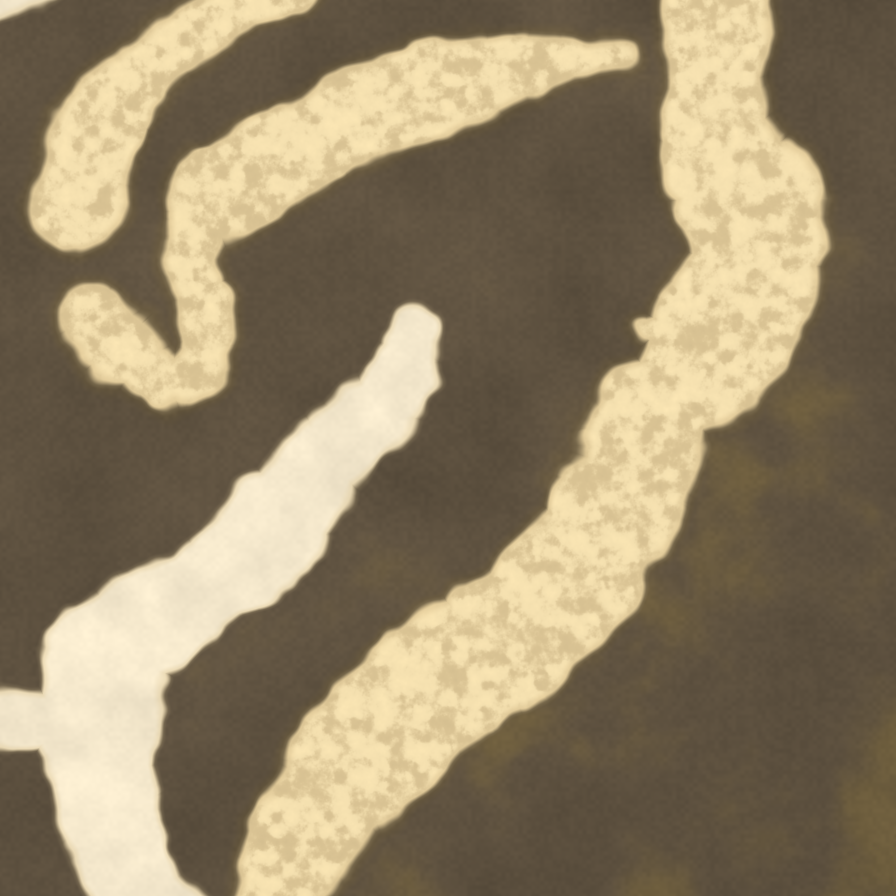
Give the GLSL for this texture, as a WebGL 1 fragment shader.

```glsl
precision highp float;
// Lumpy cream and ivory paint strokes winding over a mottled dark brown ground.

uniform vec2 u_resolution;

const vec3 GROUND = vec3(0.37, 0.32, 0.25);
const vec3 OLIVE  = vec3(0.41, 0.35, 0.23);
const vec3 RIM    = vec3(0.56, 0.50, 0.38);
const vec3 TAN    = vec3(0.87, 0.78, 0.59);
const vec3 CREAM  = vec3(0.95, 0.87, 0.68);
const vec3 IVORY  = vec3(0.96, 0.91, 0.80);

const float EDGE_SOFTNESS = 0.0032;
const float RIM_WIDTH     = 0.007;
const float LUMPINESS     = 0.26;   // variation of the stroke radius
const float EDGE_WOBBLE   = 0.016;  // coarse wander of the outline
const float EDGE_CRINKLE  = 0.006;  // fine wander of the outline
const float PAINT_GRAIN   = 68.0;   // grains across the canvas
const float GROUND_GRAIN  = 210.0;
const int   STROKE_STEPS  = 8;

float hash(vec2 p) {
  return fract(sin(dot(p, vec2(127.1, 311.7))) * 43758.5453);
}

float noise(vec2 p) {
  vec2 cell = floor(p);
  vec2 f = fract(p);
  f = f * f * (3.0 - 2.0 * f);
  return mix(mix(hash(cell), hash(cell + vec2(1.0, 0.0)), f.x),
             mix(hash(cell + vec2(0.0, 1.0)), hash(cell + 1.0), f.x), f.y);
}

float fbm(vec2 p) {
  float sum = 0.0;
  float amplitude = 0.533;
  for (int i = 0; i < 4; i++) {
    sum += amplitude * noise(p);
    p = mat2(1.6, 1.2, -1.2, 1.6) * p + 7.3;
    amplitude *= 0.5;
  }
  return sum;
}

// Distance to a capsule whose radius goes from ra to rb
float taperedCapsule(vec2 p, vec2 a, vec2 b, float ra, float rb) {
  vec2 ab = b - a;
  float h = clamp(dot(p - a, ab) / dot(ab, ab), 0.0, 1.0);
  return length(p - a - ab * h) - mix(ra, rb, h);
}

// Quadratic curve from a to c, bent by b, as a chain of uneven capsules
float stroke(vec2 p, vec2 a, vec2 b, vec2 c, float ra, float rb) {
  float d = 1.0;
  vec2 last = a;
  float lastRadius = ra;
  for (int i = 1; i <= STROKE_STEPS; i++) {
    float t = float(i) / float(STROKE_STEPS);
    vec2 q = mix(mix(a, b, t), mix(b, c, t), t);
    float jitter = 1.0 + LUMPINESS * (hash(q * 9.0) - 0.5);
    float radius = mix(ra, rb, smoothstep(0.0, 0.5, t)) * jitter;
    d = min(d, taperedCapsule(p, last, q, lastRadius, radius));
    last = q;
    lastRadius = radius;
  }
  return d;
}

float creamStrokes(vec2 p) {
  // Broad stroke with two side spurs
  float d = stroke(p, vec2(0.30, -0.03), vec2(0.36, 0.17), vec2(0.56, 0.28), 0.050, 0.073);
  d = min(d, stroke(p, vec2(0.56, 0.28), vec2(0.69, 0.38), vec2(0.73, 0.54), 0.073, 0.064));
  d = min(d, stroke(p, vec2(0.73, 0.54), vec2(0.86, 0.65), vec2(0.84, 0.77), 0.056, 0.075));
  d = min(d, stroke(p, vec2(0.84, 0.77), vec2(0.77, 0.86), vec2(0.81, 1.03), 0.070, 0.060));
  d = min(d, taperedCapsule(p, vec2(0.53, 0.325), vec2(0.60, 0.34), 0.028, 0.04));
  d = min(d, taperedCapsule(p, vec2(0.72, 0.635), vec2(0.78, 0.62), 0.014, 0.04));
  // Hooked stroke
  d = min(d, stroke(p, vec2(0.69, 0.94), vec2(0.47, 0.93), vec2(0.25, 0.785), 0.018, 0.055));
  d = min(d, stroke(p, vec2(0.245, 0.79), vec2(0.20, 0.74), vec2(0.225, 0.66), 0.048, 0.029));
  d = min(d, stroke(p, vec2(0.23, 0.66), vec2(0.25, 0.56), vec2(0.16, 0.58), 0.035, 0.029));
  d = min(d, stroke(p, vec2(0.18, 0.585), vec2(0.14, 0.60), vec2(0.10, 0.65), 0.027, 0.040));
  // Corner stroke
  return min(d, stroke(p, vec2(0.085, 0.775), vec2(0.11, 0.93), vec2(0.32, 1.02), 0.052, 0.038));
}

float ivoryStrokes(vec2 p) {
  float d = stroke(p, vec2(0.465, 0.63), vec2(0.44, 0.53), vec2(0.36, 0.49), 0.034, 0.043);
  d = min(d, stroke(p, vec2(0.36, 0.49), vec2(0.31, 0.38), vec2(0.12, 0.28), 0.047, 0.059));
  d = min(d, stroke(p, vec2(0.12, 0.28), vec2(0.08, 0.15), vec2(0.175, -0.04), 0.062, 0.063));
  d = min(d, taperedCapsule(p, vec2(-0.03, 0.20), vec2(0.10, 0.20), 0.032, 0.04));
  return min(d, taperedCapsule(p, vec2(-0.02, 1.0), vec2(0.05, 1.015), 0.028, 0.018));
}

void main() {
  vec2 p = gl_FragCoord.xy / u_resolution;

  // Ragged outlines
  vec2 wobble = vec2(noise(p * 21.0), noise(p * 21.0 + 40.0)) - 0.5;
  vec2 crinkle = vec2(noise(p * 58.0), noise(p * 58.0 + 90.0)) - 0.5;
  vec2 q = p + EDGE_WOBBLE * wobble + EDGE_CRINKLE * crinkle;
  float cream = creamStrokes(q);
  float ivory = ivoryStrokes(q);
  float nearest = min(cream, ivory);

  // Mottled ground, more olive toward the lower right and beside the cream
  float mottle = fbm(p * 11.0 + 3.0);
  float fine = noise(p * GROUND_GRAIN) - 0.5;
  float olive = smoothstep(0.65, 1.05, mottle + 0.4 * (p.x - p.y));
  olive = max(olive, 0.7 * (1.0 - smoothstep(0.0, 0.018, cream)));
  vec3 color = mix(GROUND, OLIVE, olive);
  color *= 1.0 + 0.22 * (mottle - 0.5) + 0.07 * fine;

  // Soft rim around the paint
  color = mix(color, RIM, 0.55 * (1.0 - smoothstep(0.0, RIM_WIDTH, nearest)));

  // Grainy cream paint, smoother ivory paint
  float grain = fbm(p * PAINT_GRAIN);
  float shade = smoothstep(0.30, 0.58, grain) * smoothstep(0.0, 0.012, -cream);
  vec3 creamPaint = mix(TAN, CREAM, shade) * (1.0 + 0.10 * (grain - 0.5));
  float film = fbm(p * 24.0 + 15.0);
  vec3 ivoryPaint = IVORY * (1.0 + 0.12 * (film - 0.5) + 0.02 * fine);
  ivoryPaint = mix(TAN, ivoryPaint, 0.5 + 0.5 * smoothstep(0.0, 0.010, -ivory));
  color = mix(color, creamPaint, 1.0 - smoothstep(-EDGE_SOFTNESS, EDGE_SOFTNESS, cream));
  color = mix(color, ivoryPaint, 1.0 - smoothstep(-EDGE_SOFTNESS, EDGE_SOFTNESS, ivory));

  gl_FragColor = vec4(color, 1.0);
}
```
